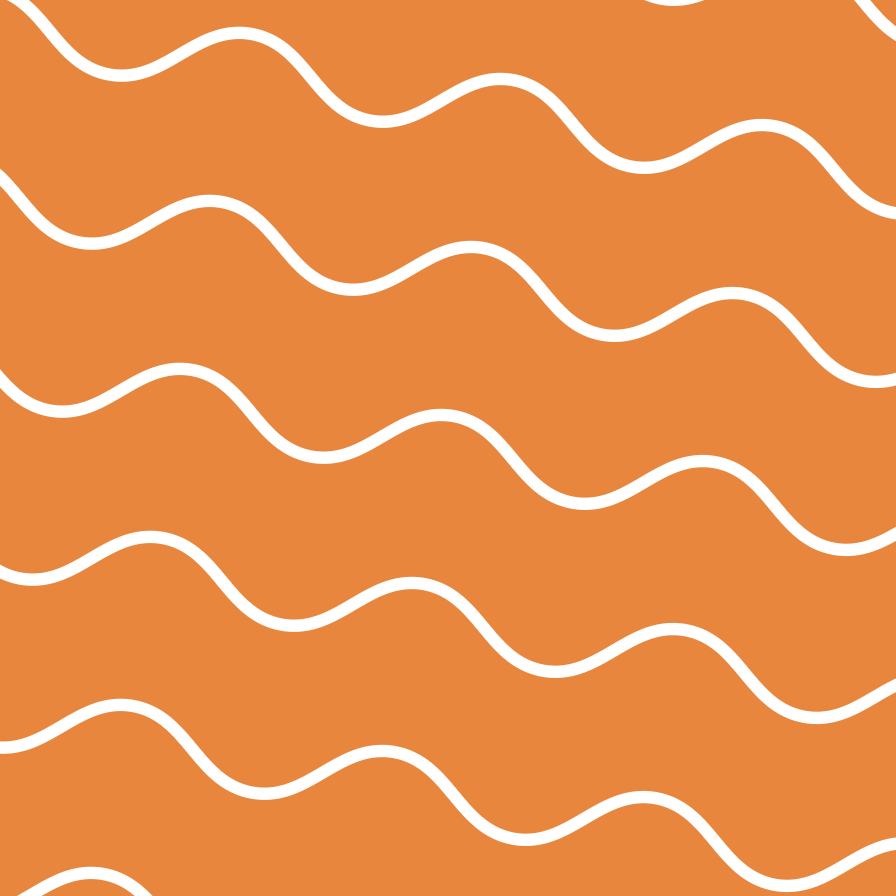
This pattern is drawn by a three.js fragment shader. Its source:

```glsl
#define GROUND vec3(0.91, 0.525, 0.24)
#define LINE vec3(1.0)
#define TILT radians(10.0)
#define WAVELENGTH 0.2962
#define ROW_GAP 0.1904
#define AMPLITUDE 0.037
#define SHARPEN 0.025
#define LINE_WIDTH 0.0138
#define ANCHOR vec2(0.2742, 0.9266)

varying vec2 vUv;

// Wave height and slope at x; a weak third harmonic straightens the flanks
vec2 wave(float x) {
  float k = 6.2831853 / WAVELENGTH;
  float t = k * x;
  float height = cos(t) - SHARPEN * cos(3.0 * t);
  float slope = k * (3.0 * SHARPEN * sin(3.0 * t) - sin(t));
  return AMPLITUDE * vec2(height, slope);
}

// Distance to the wave, measured across the line
float waveDistance(vec2 p) {
  vec2 w = wave(p.x);
  return abs(p.y - w.x) / sqrt(1.0 + w.y * w.y);
}

void main() {
  // Tilted frame with a crest above its origin
  float c = cos(TILT), s = sin(TILT);
  vec2 q = vUv - ANCHOR;
  vec2 p = vec2(c * q.x - s * q.y, s * q.x + c * q.y);

  // Fold into evenly spaced rows
  p.y -= ROW_GAP * floor(p.y / ROW_GAP + 0.5);

  // Antialiased stroke
  float pixel = max(fwidth(vUv.x), 1e-5);
  float stroke = clamp(0.5 - (waveDistance(p) - 0.5 * LINE_WIDTH) / pixel, 0.0, 1.0);
  gl_FragColor = vec4(mix(GROUND, LINE, stroke), 1.0);
}
```
